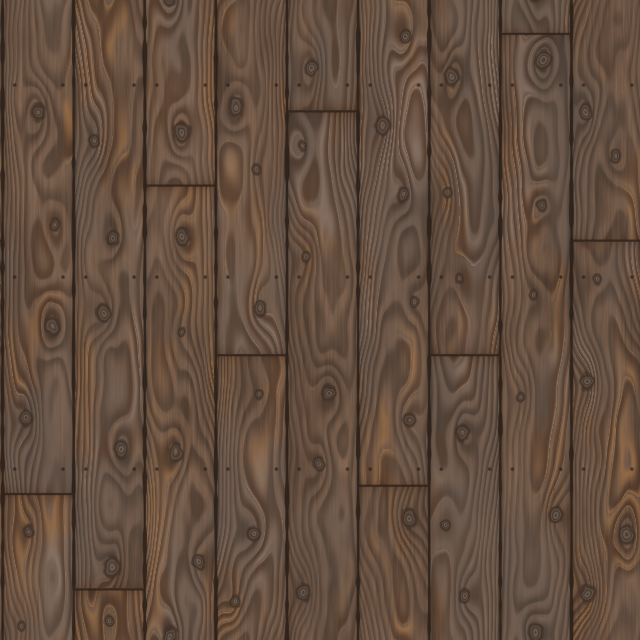
Give the GLSL for this texture, as a Shadertoy shader.

```glsl
float hash(vec2 p) {
    return fract(sin(dot(p, vec2(127.1, 311.7))) * 43758.5);
}

float noise(vec2 p) {
    vec2 i = floor(p), f = fract(p);
    f = f * f * (3.0 - 2.0 * f);
    return mix(mix(hash(i), hash(i + vec2(1, 0)), f.x),
               mix(hash(i + vec2(0, 1)), hash(i + vec2(1, 1)), f.x), f.y);
}

float fbm(vec2 p) {
    return 0.55 * noise(p) + 0.3 * noise(p * 2.1 + 7.3) + 0.15 * noise(p * 4.3 + 3.1);
}

// Height of the butt joint in each of the nine columns
const float joints[9] = float[9](0.228, 0.079, 0.710, 0.445, 0.826, 0.241, 0.445, 0.947, 0.624);

void mainImage(out vec4 fragColor, in vec2 fragCoord) {
    vec2 uv = fragCoord / iResolution.xy;
    float px = 9.0 / iResolution.y;

    // Plank coordinates, measured in plank widths
    float column = (uv.x - 0.004) * 9.0;
    float id = mod(floor(column), 9.0);
    float along = fract(uv.y - joints[int(id)]);
    vec2 p = vec2(fract(column), along * 9.0);
    vec2 seed = vec2(id * 17.0 + 3.0, id * 31.0);
    vec2 q = p + seed;

    // Growth rings: arches around a wandering heart line
    float heart = p.x - 0.5 + 0.6 * (noise(vec2(id * 9.0, p.y * 0.45)) - 0.5);
    float growth = 15.0 * heart * heart + 0.55 * p.y * (hash(seed) > 0.5 ? 1.0 : -1.0);
    growth += 4.0 * fbm(q * vec2(1.6, 0.5)) + 0.5 * noise(q * vec2(5.0, 1.8));

    // Knots bend the rings into eyes
    float knot = 0.0, knotRim = 0.0, knotRing = 0.0, halo = 0.0;
    for (int i = 0; i < 6; i++) {
        vec2 k = seed + float(i) * vec2(2.3, 5.7);
        vec2 centre = vec2(0.2 + 0.6 * hash(k), (float(i) + 0.2 + 0.6 * hash(k + 1.7)) * 1.5);
        float radius = mix(0.045, 0.11, hash(k + 4.1));
        vec2 d = p - centre;
        float bump = exp(-dot(d * d, vec2(26.0, 5.0)));
        growth += 30.0 * radius * bump;
        halo = max(halo, bump * radius * 9.0);
        float r = length(d * vec2(1.0, 0.8)) / radius + 0.45 * (noise(d * 14.0 + k) - 0.5);
        float soft = 0.12 + px / radius;
        knot = max(knot, 1.0 - smoothstep(1.0 - soft, 1.0 + soft, r));
        knotRim = max(knotRim, 1.0 - smoothstep(0.0, 0.2 + soft, abs(r - 0.95)));
        knotRing += (1.0 - smoothstep(0.8, 1.0, r)) * (0.5 + 0.5 * cos(r * 13.0));
    }

    // Soft early wood, then a crisp late wood edge
    float phase = fract(growth);
    float blur = fwidth(growth);
    float late = smoothstep(0.15, 0.75, phase) * (1.0 - smoothstep(0.8, 1.0, phase));
    late = mix(late, 0.4, smoothstep(0.3, 0.9, min(blur, 1.0 - 0.0)));
    float ringTone = hash(vec2(floor(growth), id + 5.0));

    // Broad stain, weathering and fine fibres
    float stain = fbm(q * vec2(1.8, 0.65) + 40.0);
    float fibre = noise(q * vec2(38.0, 1.6)) * 0.6 + noise(q * vec2(75.0, 5.0)) * 0.4;
    float tone = 0.5 + 0.9 * (stain - 0.5) + 0.65 * (fibre - 0.5) + 0.2 * (hash(seed + 8.0) - 0.5);
    vec3 wood = mix(vec3(0.355, 0.275, 0.222), vec3(0.495, 0.39, 0.312), clamp(tone, 0.0, 1.0));
    float grey = smoothstep(0.42, 0.7, fbm(q * vec2(1.2, 0.4) + 90.0));
    wood = mix(wood, vec3(0.405, 0.348, 0.312), 0.6 * grey);

    // Dark ring lines and worn, honey coloured streaks
    wood *= 1.07 - 0.3 * late * mix(0.5, 1.0, noise(q * vec2(3.0, 0.8) + 12.0));
    float worn = smoothstep(0.45, 0.7, fbm(q * vec2(2.2, 0.6) + 63.0) + 0.12 * halo);
    float streak = (1.0 - late) * smoothstep(0.3, 0.8, ringTone) * smoothstep(0.02, 0.2, phase);
    vec3 honey = mix(vec3(0.62, 0.44, 0.27), vec3(0.56, 0.48, 0.43), grey);
    wood = mix(wood, honey, 0.75 * streak * worn);
    wood = mix(wood, vec3(0.36, 0.225, 0.14), 0.4 * worn * late);

    // Knot faces
    wood *= 1.0 - 0.12 * halo;
    wood = mix(wood, vec3(0.39, 0.325, 0.28) * (1.1 - 0.4 * knotRing), 0.85 * knot);
    wood = mix(wood, vec3(0.2, 0.145, 0.11), 0.65 * knotRim);

    // Pairs of nail holes
    vec2 nail = vec2(abs(p.x - 0.51) - 0.34, (mod(uv.y - 0.117, 0.3) - 0.15) * 9.0);
    float hole = 1.0 - smoothstep(0.024 - px, 0.024 + px, length(nail));
    wood = mix(wood, vec3(0.17, 0.13, 0.105), 0.75 * hole);

    // Gaps between planks, uneven along their length
    float side = min(p.x, 1.0 - p.x);
    float end = min(p.y, 9.0 - p.y);
    float chip = noise(vec2(floor(column + 0.5) * 5.0, uv.y * 55.0));
    wood *= 1.0 - 0.22 * exp(-side * 24.0);
    wood *= mix(vec3(1), vec3(0.78, 0.7, 0.64), exp(-end * 11.0) * (0.4 + 0.6 * stain));
    float gapWidth = 0.011 + 0.02 * chip * chip;
    float gap = 1.0 - smoothstep(gapWidth - px * 0.5, gapWidth + px, side);
    float joint = 1.0 - smoothstep(0.012 - px * 0.5, 0.012 + px, end);
    wood = mix(wood, vec3(0.16, 0.12, 0.095), max(gap * 0.85, joint * 0.75));

    fragColor = vec4(wood, 1.0);
}
```
